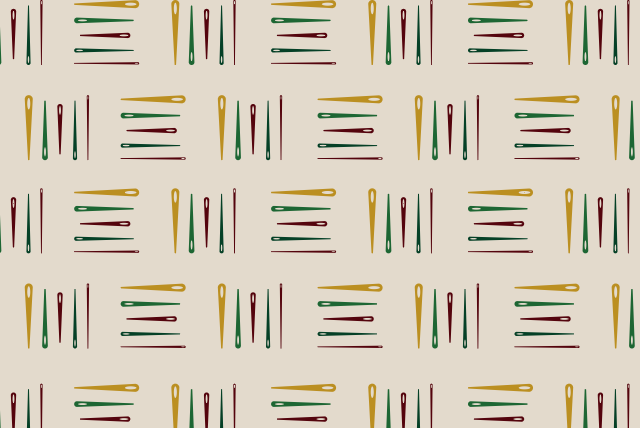
Give the GLSL for this pattern, as a WebGL 2 fragment shader.

```glsl
#version 300 es
precision highp float;

uniform vec2 u_resolution;
out vec4 outColor;

// Layout, in units of 1/768 of the canvas width
const float CANVAS_WIDTH = 768.0;
const float COLUMN_PERIOD = 236.3;
const float LYING_X = 89.0;
const float STANDING_X = 210.4;
const float ODD_ROW_SHIFT = 55.8;
const float FIRST_COLUMN_NUDGE = 4.6;
const float ROW_PAIR_PERIOD = 226.0;
const float ODD_ROW_DROP = 114.2;
const float LAST_ROW_NUDGE = 8.4;
const float ROW_SPAN = 114.7;
const float ROW_MARGIN = 17.0;
const float COLUMN_MARGIN = 20.0;
const float GROUP_SIZE = 78.0;
const float FIRST_NEEDLE = 5.0;

const vec3 CREAM = vec3(0.89, 0.855, 0.80);
const vec3 GOLD = vec3(0.735, 0.56, 0.13);
const vec3 GREEN = vec3(0.115, 0.40, 0.20);
const vec3 DARK_GREEN = vec3(0.02, 0.25, 0.15);
const vec3 MAROON = vec3(0.33, 0.015, 0.05);

float coverage(float d, float pixel) {
    return clamp(0.5 - d / pixel, 0.0, 1.0);
}

float ellipseDistance(vec2 p, vec2 radii) {
    float k = length(p / radii);
    return k * (k - 1.0) / max(length(p / (radii * radii)), 1e-4);
}

// Tapered capsule; ends and radii are ordered tip, head
float taperDistance(vec2 p, vec2 ends, vec2 radii) {
    float dir = sign(ends.y - ends.x);
    float a = ends.x + dir * radii.x;
    float b = ends.y - dir * radii.y;
    float h = clamp((p.x - a) / (b - a), 0.0, 1.0);
    return length(p - vec2(mix(a, b, h), 0.0)) - mix(radii.x, radii.y, h);
}

// Needle mask with its eye cut out; eyeInset is measured from the head end
float needle(vec2 p, float across, vec2 ends, vec2 radii,
             float eyeInset, vec2 eyeRadii, float pixel) {
    p.y -= across;
    float body = coverage(taperDistance(p, ends, radii), pixel);
    float eyeX = ends.y - sign(ends.y - ends.x) * eyeInset;
    float eye = coverage(ellipseDistance(p - vec2(eyeX, 0.0), eyeRadii), pixel);
    return body * (1.0 - eye);
}

// Five needles: x runs along them, y across the group
vec3 drawGroup(vec3 color, vec2 p, float px) {
    color = mix(color, GOLD, needle(p, 0.0, vec2(0.0, 78.0), vec2(0.9, 4.8), 10.2, vec2(6.8, 1.8), px));
    color = mix(color, GREEN, needle(p, 19.5, vec2(71.4, 0.0), vec2(0.9, 3.4), 10.0, vec2(5.2, 1.1), px));
    color = mix(color, MAROON, needle(p, 37.5, vec2(7.0, 67.4), vec2(0.8, 3.2), 7.6, vec2(5.0, 1.1), px));
    color = mix(color, DARK_GREEN, needle(p, 55.5, vec2(71.4, 0.0), vec2(0.6, 2.5), 6.5, vec2(3.8, 0.85), px));
    return mix(color, MAROON, needle(p, 71.0, vec2(0.0, 78.0), vec2(0.5, 1.4), 3.2, vec2(1.7, 0.45), px));
}

void main() {
    float pixel = CANVAS_WIDTH / u_resolution.x;
    vec2 p = vec2(gl_FragCoord.x, u_resolution.y - gl_FragCoord.y) * pixel;

    // Staggered rows, counted from the top
    float row = floor((p.y + ROW_MARGIN) / ROW_SPAN);
    float odd = mod(row, 2.0);
    float top = floor(row / 2.0) * ROW_PAIR_PERIOD + odd * ODD_ROW_DROP
              + step(3.5, row) * LAST_ROW_NUDGE;
    float y = p.y - top;
    float x = p.x - odd * ODD_ROW_SHIFT;

    // Lying groups
    float lyingX = mod(x - LYING_X + COLUMN_MARGIN, COLUMN_PERIOD) - COLUMN_MARGIN;
    vec3 color = drawGroup(CREAM, vec2(lyingX, y - FIRST_NEEDLE), pixel);

    // Standing groups are the same needles, turned a quarter
    float column = floor((x - STANDING_X + COLUMN_MARGIN) / COLUMN_PERIOD);
    float standingX = x - STANDING_X - column * COLUMN_PERIOD;
    standingX -= column < 0.0 ? FIRST_COLUMN_NUDGE : 0.0;
    color = drawGroup(color, vec2(GROUP_SIZE - y, standingX), pixel);

    outColor = vec4(color, 1.0);
}
```
